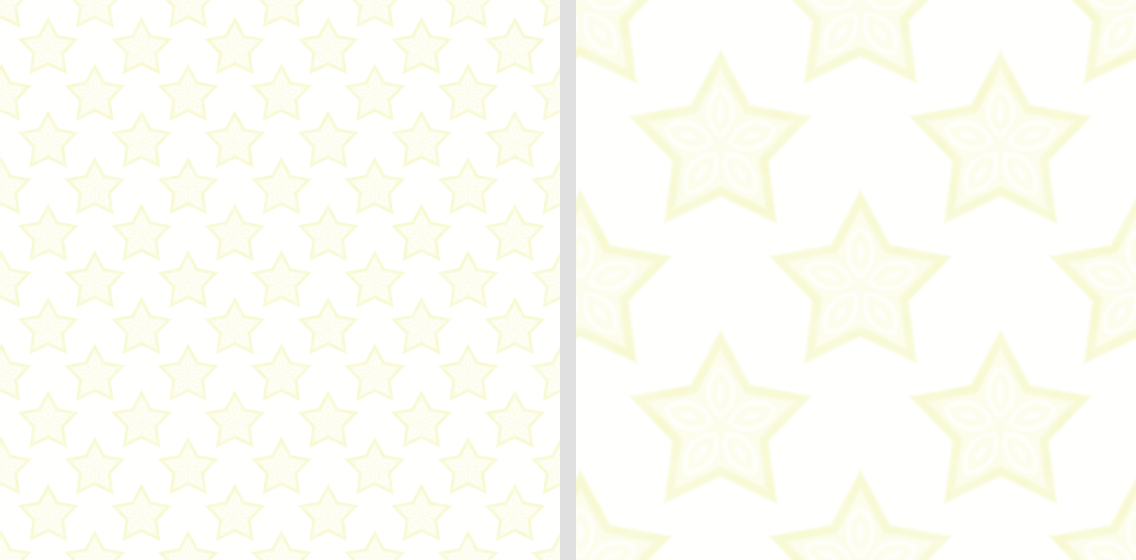
Left, the full canvas; right, a detail of the centre.
A Shadertoy shader for this pattern:

```glsl
// Staggered pale-yellow stars, each outlined and holding a five-petal flower, on white.

const float REPEATS     = 6.0;                 // cells across and down, two stars per cell
const vec2  STAR_CENTER = vec2(0.516, 0.479);  // first star, in cell units
const float TIP_RADIUS  = 0.341;
const float NOTCH_RADIUS = 0.180;
const float OUTLINE     = 0.031;
const float PETAL_OFFSET = 0.120;              // petal centre from star centre
const vec2  PETAL_SIZE  = vec2(0.044, 0.084);  // half width, half length
const vec2  SEED_SIZE   = vec2(0.013, 0.036);
const float PETAL_LINE  = 0.017;
const float SOFTNESS    = 0.009;
const float WEAR        = 0.25;

const vec3 PAPER = vec3(1.000, 1.000, 0.994);
const vec3 FILL  = vec3(0.988, 0.990, 0.915);
const vec3 INK   = vec3(0.970, 0.977, 0.820);
const vec3 LIGHT = vec3(0.998, 0.999, 0.975);

const float SECTOR = 6.2831853 / 5.0;

float hash(vec2 p) {
    vec3 q = fract(p.xyx * vec3(0.1031, 0.1030, 0.0973));
    q += dot(q, q.yzx + 33.33);
    return fract((q.x + q.y) * q.z);
}

float valueNoise(vec2 p) {
    vec2 i = floor(p), f = fract(p);
    f = f * f * (3.0 - 2.0 * f);
    return mix(mix(hash(i), hash(i + vec2(1, 0)), f.x),
               mix(hash(i + vec2(0, 1)), hash(i + vec2(1, 1)), f.x), f.y);
}

// Folds the plane onto half of the upright star arm
vec2 foldFive(vec2 p) {
    float a = mod(atan(p.x, p.y) + 0.5 * SECTOR, SECTOR) - 0.5 * SECTOR;
    return length(p) * vec2(sin(abs(a)), cos(a));
}

// Signed distance to the star's edge line, keeping mitred corners
float starEdge(vec2 q) {
    vec2 notch = NOTCH_RADIUS * vec2(sin(0.5 * SECTOR), cos(0.5 * SECTOR));
    vec2 edge = notch - vec2(0.0, TIP_RADIUS);
    return dot(q - notch, normalize(vec2(-edge.y, edge.x)));
}

// Pointed leaf made of two arcs, given its half width and half length
float leaf(vec2 p, vec2 size) {
    float radius = dot(size, size) / (2.0 * size.x);
    return length(vec2(abs(p.x) + radius - size.x, p.y)) - radius;
}

float cover(float d, float soft) {
    return 1.0 - smoothstep(-soft, soft, d);
}

void mainImage(out vec4 fragColor, in vec2 fragCoord) {
    vec2 grid = fragCoord / iResolution.xy * REPEATS;
    float soft = max(SOFTNESS, 0.8 * REPEATS / iResolution.y);
    vec3 color = PAPER;

    // Two interleaved lattices, half a cell apart
    for (int k = 0; k < 2; k++) {
        vec2 local = grid - STAR_CENTER + 0.5 - 0.5 * float(k);
        vec2 id = mod(floor(local), REPEATS);
        vec2 p = fract(local) - 0.5;
        vec2 q = foldFive(p);

        // Uneven print, seeded by the wrapped cell
        vec2 seed = 40.0 * id + 300.0 * float(k) + 20.0;
        float fade = WEAR * valueNoise(p * 14.0 + seed);

        // Star body with its flower
        float star = starEdge(q);
        float petal = leaf(q - vec2(0.0, PETAL_OFFSET), PETAL_SIZE);
        float slit = leaf(q - vec2(0.0, PETAL_OFFSET), SEED_SIZE);
        vec3 body = mix(FILL, LIGHT, cover(abs(petal) - 0.5 * PETAL_LINE, soft));
        body = mix(body, LIGHT, cover(slit, soft));
        body = mix(body, FILL, cover(length(p) - 0.022, soft));

        // Outline inside the star's edge
        body = mix(body, INK, cover(-star - OUTLINE, soft));
        body = mix(body, PAPER, fade);
        color = mix(color, body, cover(star, soft));
    }
    fragColor = vec4(color, 1.0);
}
```
